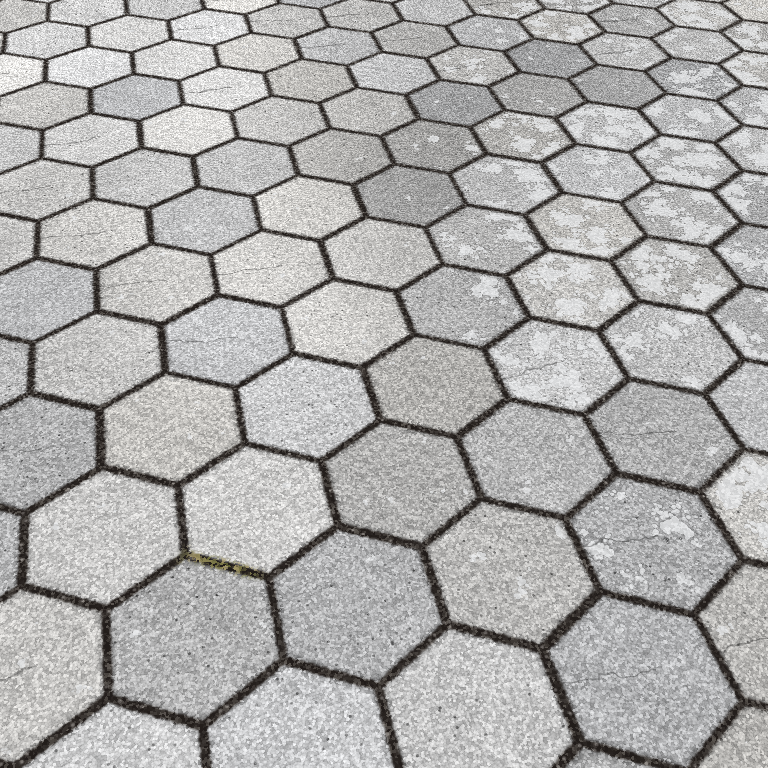
A WebGL 2 fragment shader for this texture:

```glsl
#version 300 es
precision highp float;
// Weathered hexagonal concrete pavers receding in perspective, with dark gritty joints.
uniform vec2 u_resolution;
out vec4 fragColor;

vec2 hash2(vec2 p) {
    return fract(sin(vec2(dot(p, vec2(127.1, 311.7)), dot(p, vec2(269.5, 183.3)))) * 43758.5);
}

// Cellular noise: distance to the nearest seed, and that seed's random value
vec2 cellular(vec2 p) {
    vec2 cell = floor(p), nearest = vec2(9.0, 0.0);
    for (int y = -1; y <= 1; y++)
        for (int x = -1; x <= 1; x++) {
            vec2 c = cell + vec2(x, y), seed = hash2(c);
            float dist = length(c + seed - p);
            if (dist < nearest.x) nearest = vec2(dist, hash2(c + 17.3).x);
        }
    return nearest;
}

// Soft mottling from layered sines, about -1 to 1
float mottle(vec2 p) {
    float sum = 0.0, gain = 0.5;
    for (int i = 0; i < 4; i++) {
        sum += gain * sin(p.x + 1.3 * sin(p.y)) * cos(p.y - 0.8 * sin(p.x));
        p = mat2(1.5, 1.2, -1.2, 1.5) * p + 2.7;
        gain *= 0.6;
    }
    return sum;
}

// Offset from the centre of the nearest hexagon, on a unit pitch
vec2 hexOffset(vec2 p) {
    vec2 s = vec2(1.0, 1.73205);
    vec2 a = p - s * floor(p / s + 0.5);
    vec2 b = p - s * (floor(p / s) + 0.5);
    return dot(a, a) < dot(b, b) ? a : b;
}

float hexEdge(vec2 d) {
    d = abs(d);
    return 0.5 - max(d.x, dot(d, vec2(0.5, 0.866025)));
}

void main() {
    vec2 uv = gl_FragCoord.xy / u_resolution;

    // Unproject the canvas onto the ground plane
    mat3 lattice = mat3(0.2297, 0.0519, 0.0356, 0.1254, 0.2113, 0.1297, 0.2513, 0.1745, 1.0);
    vec3 q = inverse(lattice) * vec3(uv, 1.0);
    vec2 ij = q.xy / q.z;
    vec2 ground = vec2(ij.x + 0.5 * ij.y, 0.866025 * ij.y);
    float aa = 0.5 * length(fwidth(ground));

    // Tile identity and its slightly uneven edge
    vec2 d = hexOffset(ground);
    vec2 id = floor((ground - d) * vec2(2.0, 1.1547) + 0.5);
    vec2 rnd = hash2(id + 3.0), rnd2 = hash2(id + 41.0);
    vec2 grit = cellular(ground * 24.0);
    vec2 grain = cellular(ground * 62.0);
    float edge = hexEdge(d + 0.012 * (rnd2 - 0.5)) + 0.012 * (grit.x - 0.5) + 0.004 * (grain.y - 0.5);

    // Tile tone: random per tile, bleached at left, greyer toward the upper right
    float bleach = exp(-pow((uv.x - 0.29) / 0.17, 2.0)) * smoothstep(0.4, 0.6, uv.y);
    bleach = max(bleach, smoothstep(0.75, 1.0, uv.y - 0.8 * uv.x + 0.1));
    float shade = exp(-dot(uv - vec2(0.62, 0.8), uv - vec2(0.62, 0.8)) * 14.0);
    float tone = 0.67 + 0.13 * rnd.x + 0.12 * bleach * (0.5 + 0.5 * rnd.y) - 0.07 * shade;
    vec2 local = ground + 5.0 * rnd;
    tone += 0.035 * mottle(local * 7.0) + 0.02 * mottle(local * 31.0);

    // Sandy grain and dark pits
    tone += 0.24 * (grain.y - 0.5) - 0.12 * (grain.x - 0.45);
    tone += 0.09 * (cellular(ground * 105.0).y - 0.5);
    tone -= 0.28 * step(0.94, grit.y) * smoothstep(0.28, 0.12, grit.x) * step(0.35, rnd2.x);
    vec3 color = tone * mix(vec3(1.01, 1.0, 0.98), vec3(0.995, 1.0, 1.01), rnd2.y);

    // Flaking white patches, mostly along the right
    float zone = smoothstep(0.45, 0.72, uv.x) * smoothstep(0.15, 0.4, uv.y);
    float ragged = 0.5 * cellular(local * 2.4).x + 0.3 * cellular(local * 7.0).x
                 + 0.2 * grit.x + 0.07 * mottle(local * 19.0);
    float limit = 0.16 + 0.24 * zone * smoothstep(0.0, 0.6, rnd2.x);
    float flake = smoothstep(limit + 0.015, limit - 0.015, ragged) * smoothstep(0.03, 0.08, edge);
    float rim = smoothstep(0.035, 0.0, abs(ragged - limit - 0.02)) * step(0.25, limit);
    color *= 1.0 - 0.12 * rim;
    color = mix(color, vec3(0.88, 0.885, 0.89) + 0.1 * (grain.y - 0.5), 0.85 * flake);

    // Hairline cracks on a few tiles
    float crack = abs(d.y - 0.4 * d.x * (rnd.x - 0.5) - 0.05 * mottle(local * 9.0));
    color *= 1.0 - 0.3 * smoothstep(0.004 + aa, 0.0, crack) * step(0.86, rnd.y) * step(d.x, 0.1);

    // Worn bevel, then dark joints filled with grit
    color *= mix(0.74, 1.0, smoothstep(0.015, 0.065, edge + 0.012 * (grain.y - 0.5)));
    vec3 joint = mix(vec3(0.13, 0.11, 0.10), vec3(0.36, 0.34, 0.32), grain.y * grain.y);
    joint += 0.22 * step(0.8, grit.y) * smoothstep(0.4, 0.1, grit.x);
    color = mix(joint, color, smoothstep(0.02 - aa, 0.032 + aa, edge));

    // Dry grass rooted in one joint
    float grass = smoothstep(0.34, 0.15, length(ground - vec2(0.22, 0.45)));
    grass *= smoothstep(0.065, 0.025, edge + 0.04 * (grain.y - 0.5)) * smoothstep(0.25, 0.6, grain.y);
    color = mix(color, mix(vec3(0.42, 0.43, 0.2), vec3(0.72, 0.66, 0.44), grit.y), 0.8 * grass);

    fragColor = vec4(clamp(color, 0.0, 1.0), 1.0);
}
```
